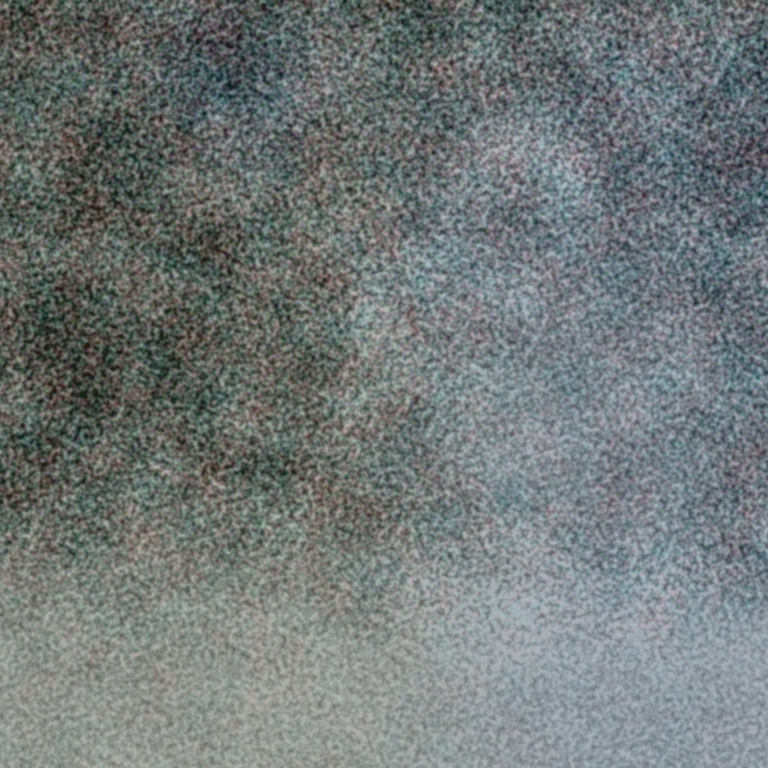
A three.js fragment shader for this texture:

```glsl
varying vec2 vUv;

const vec3 NEUTRAL_TINT = vec3(-0.012, 0.009, 0.003);
const vec3 BLUE_TINT = vec3(-0.016, 0.002, 0.040);
const vec3 WARM_TINT = vec3(0.008, 0.003, -0.016);
const vec3 TEAL_SHIFT = vec3(-0.085, 0.026, 0.030);
const vec3 VIOLET_SHIFT = vec3(0.025, -0.025, 0.025);

// Unit gradient with a hashed direction
vec2 hashGradient(vec2 cell) {
  vec3 p = fract(cell.xyx * vec3(0.1031, 0.1030, 0.0973));
  p += dot(p, p.yzx + 33.33);
  float angle = 6.28318 * fract((p.x + p.y) * p.z);
  return vec2(cos(angle), sin(angle));
}

float gradientNoise(vec2 p) {
  vec2 cell = floor(p);
  vec2 f = p - cell;
  vec2 blend = f * f * f * (f * (f * 6.0 - 15.0) + 10.0);
  vec2 right = vec2(1.0, 0.0);
  vec2 up = vec2(0.0, 1.0);
  float a = dot(hashGradient(cell), f);
  float b = dot(hashGradient(cell + right), f - right);
  float c = dot(hashGradient(cell + up), f - up);
  float d = dot(hashGradient(cell + 1.0), f - 1.0);
  return mix(mix(a, b, blend.x), mix(c, d, blend.x), blend.y);
}

vec2 rotate(vec2 p, float angle) {
  float c = cos(angle);
  float s = sin(angle);
  return vec2(c * p.x - s * p.y, s * p.x + c * p.y);
}

// Layered noise, each octave turned to hide the lattice
float fractalNoise(vec2 p, float gain) {
  float sum = 0.0;
  float weight = 1.0;
  for (int i = 0; i < 4; i++) {
    sum += weight * gradientNoise(p);
    p = rotate(p, 0.9) * 2.03 + 17.3;
    weight *= gain;
  }
  return sum;
}

// Fine speckle from two turned layers
float speckle(vec2 uv, float frequency, float seed) {
  float coarse = gradientNoise(rotate(uv, 0.5) * frequency + seed);
  float fine = gradientNoise(rotate(uv, 1.2) * frequency * 1.6 + seed + 41.7);
  return coarse + 0.8 * fine;
}

// Soft elliptical patch
float patchMask(vec2 p, vec2 center, vec2 radius) {
  vec2 d = (p - center) / radius;
  return exp(-dot(d, d));
}

void main() {
  // Uneven edges for the large stains
  vec2 warp = vec2(fractalNoise(vUv * 4.0 + 11.0, 0.6), fractalNoise(vUv * 4.0 + 63.0, 0.6));
  vec2 p = vUv + 0.07 * warp;

  // Broad light and shade
  float floorLight = 1.0 - smoothstep(0.13, 0.37, p.y);
  float paleBand = patchMask(p, vec2(0.76, 0.42), vec2(0.26, 0.25));
  float paleTip = patchMask(p, vec2(0.53, 0.66), vec2(0.16, 0.13));
  float paleCorner = patchMask(p, vec2(0.76, 0.82), vec2(0.14, 0.10));
  float leftShade = patchMask(p, vec2(0.10, 0.62), vec2(0.20, 0.24));
  float topShade = smoothstep(0.84, 1.02, p.y);
  float tone = 0.385 + 0.195 * floorLight + 0.165 * paleBand + 0.09 * paleTip
             + 0.08 * paleCorner - 0.075 * leftShade - 0.025 * topShade;

  // Mottled clouds, calmer on the pale ground
  float calm = max(floorLight, 0.6 * paleBand);
  tone += mix(0.15, 0.045, calm) * fractalNoise(vUv * 7.0 + 5.0, 0.72);

  // Dense light and dark grain
  float grain = speckle(vUv, 112.0, 3.0);
  tone += mix(0.29, 0.15, calm) * grain;
  tone = min(tone, 0.66 + 0.4 * (tone - 0.66)) * step(0.66, tone) + tone * (1.0 - step(0.66, tone));
  tone = max(tone, 0.11);

  // Cool right side, warm lower left, scattered teal and violet
  float coolness = smoothstep(0.38, 0.82, p.x + 0.12 * paleTip);
  coolness = max(coolness * (1.0 - 0.5 * topShade), 0.7 * patchMask(p, vec2(0.30, 0.90), vec2(0.18, 0.13)));
  vec3 color = vec3(tone) + NEUTRAL_TINT + mix(WARM_TINT, BLUE_TINT, coolness);
  float tealNoise = fractalNoise(vUv * 13.0 + 29.0, 0.8) + 0.7 * speckle(vUv, 65.0, 83.0);
  float violetNoise = speckle(vUv, 80.0, 151.0);
  float chroma = mix(1.0, 0.35, calm);
  color += chroma * (TEAL_SHIFT * 0.6 * tealNoise + VIOLET_SHIFT * violetNoise);

  gl_FragColor = vec4(clamp(color, 0.0, 1.0), 1.0);
}
```
